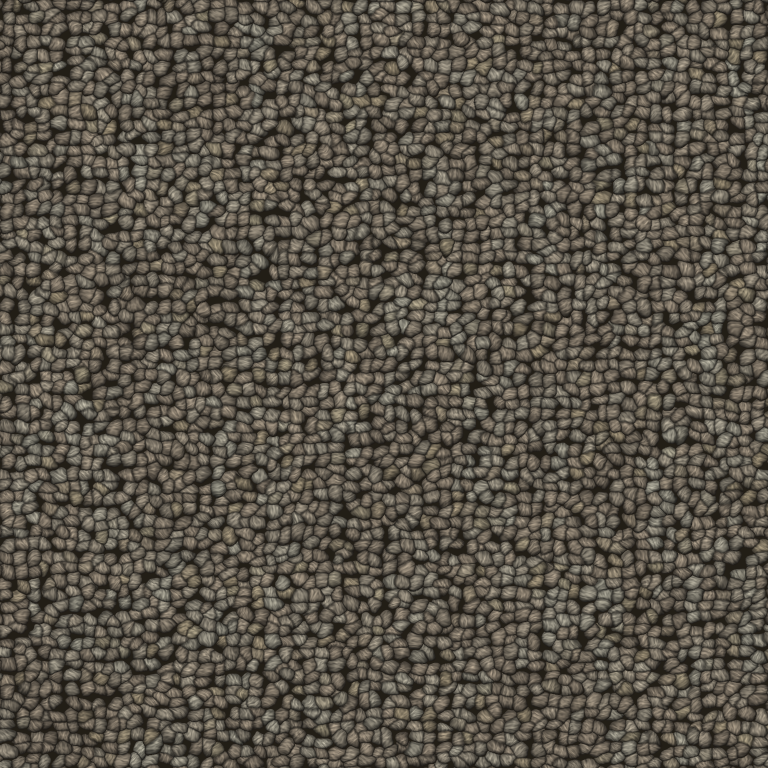
Give the GLSL for this texture, as a WebGL 1 fragment shader.

```glsl
precision highp float;
// Loop-pile carpet: jittered, overlapping oval tufts of twisted brown-grey yarn.
// The highest tuft wins at each point; its flanks fall into shadow, fibres
// stripe it, and stretched gradient noise gives faint vertical dye streaks.

uniform vec2 u_resolution;

vec2 hash2(vec2 p) {
  p = vec2(dot(p, vec2(127.1, 311.7)), dot(p, vec2(269.5, 183.3)));
  return fract(sin(p) * 43758.5453);
}

float gradientCorner(vec2 cell, vec2 offset) {
  return dot(hash2(cell) * 2.0 - 1.0, offset);
}

float gradientNoise(vec2 p) {
  vec2 i = floor(p), f = fract(p);
  vec2 u = f * f * (3.0 - 2.0 * f);
  vec2 e = vec2(1.0, 0.0);
  float low = mix(gradientCorner(i, f), gradientCorner(i + e, f - e), u.x);
  float high = mix(gradientCorner(i + e.yx, f - e.yx),
                   gradientCorner(i + e.xx, f - e.xx), u.x);
  return mix(low, high, u.y);
}

// Yarn colour of one tuft: brown, with cool grey streaks and a few ochre loops
vec3 yarnColour(vec2 cell) {
  vec2 rnd = hash2(cell + 37.7);
  float streak = gradientNoise(cell * vec2(0.43, 0.09) + 5.3);
  float patches = gradientNoise(cell * 0.11 + 19.0);
  float grey = smoothstep(0.15, 1.05, rnd.x * 0.8 + streak * 0.6);
  vec3 colour = mix(vec3(0.50, 0.458, 0.40), vec3(0.535, 0.525, 0.475), grey);
  colour = mix(colour, vec3(0.53, 0.485, 0.385), 0.6 * smoothstep(0.85, 0.97, rnd.y));
  return colour * (0.86 + 0.2 * hash2(cell + 91.1).x + 0.08 * patches + 0.08 * streak);
}

vec3 carpet(vec2 uv) {
  vec2 p = uv * vec2(58.0, 64.0);
  p += 0.5 * vec2(gradientNoise(uv * 13.0), gradientNoise(uv * 13.0 + 40.0));
  p += 0.28 * vec2(gradientNoise(p * 1.4 + 3.0), gradientNoise(p * 1.4 + 60.0));

  // Find the highest and second highest tuft
  float top = 0.0, second = 0.0;
  vec2 topCell = vec2(0.0), topLocal = vec2(1.0, 0.0), topOffset = vec2(0.0);
  for (int j = -1; j <= 1; j++) {
    for (int i = -1; i <= 1; i++) {
      vec2 cell = floor(p) + vec2(float(i), float(j));
      vec2 rnd = hash2(cell + 71.3);
      vec2 offset = p - cell - 0.5 - 0.62 * (hash2(cell) - 0.5);
      float angle = 0.5 + 2.8 * (rnd.x - 0.5);
      float c = cos(angle), s = sin(angle);
      vec2 local = vec2(c * offset.x + s * offset.y, c * offset.y - s * offset.x);
      local /= vec2(0.82, 0.58) * (0.86 + 0.24 * rnd.y);
      float rise = 1.0 - dot(local, local);
      float height = rise > 0.0 ? sqrt(rise) + 0.45 * hash2(cell + 13.9).x : 0.0;
      if (height > top) {
        second = top;
        top = height;
        topCell = cell;
        topLocal = local;
        topOffset = offset;
      } else {
        second = max(second, height);
      }
    }
  }

  // Rounded loop lit from above, with curved fibres across it
  float rise = max(0.0, 1.0 - dot(topLocal, topLocal));
  float light = 0.3 + 0.8 * rise + 0.36 * dot(topOffset, vec2(-0.35, 0.9));
  float twist = topLocal.x * 14.0 + topLocal.y * 5.0
              + 3.0 * topLocal.y * topLocal.y + 6.3 * hash2(topCell).y;
  float fibres = 0.1 * sin(twist)
               + 0.5 * gradientNoise(vec2(topLocal.x * 7.0 + topLocal.y * 2.5,
                                          topLocal.y * 2.5) + topCell * 7.3);
  vec3 yarn = yarnColour(topCell) * light * (1.0 + fibres);

  // Shadowed gaps and soft creases between loops
  float crease = smoothstep(0.0, 0.42, top - second);
  vec3 gap = vec3(0.135, 0.116, 0.088);
  yarn = max(yarn * mix(0.6, 1.0, crease), gap * 0.9);
  return mix(gap, yarn, smoothstep(0.0, 0.15, rise));
}

void main() {
  // Four samples per pixel smooth the edges and fibres
  vec3 colour = vec3(0.0);
  for (int j = 0; j < 2; j++) {
    for (int i = 0; i < 2; i++) {
      vec2 shift = vec2(float(i), float(j)) * 0.5 - 0.25;
      colour += carpet((gl_FragCoord.xy + shift) / u_resolution.y);
    }
  }
  gl_FragColor = vec4(colour * 0.25, 1.0);
}
```
